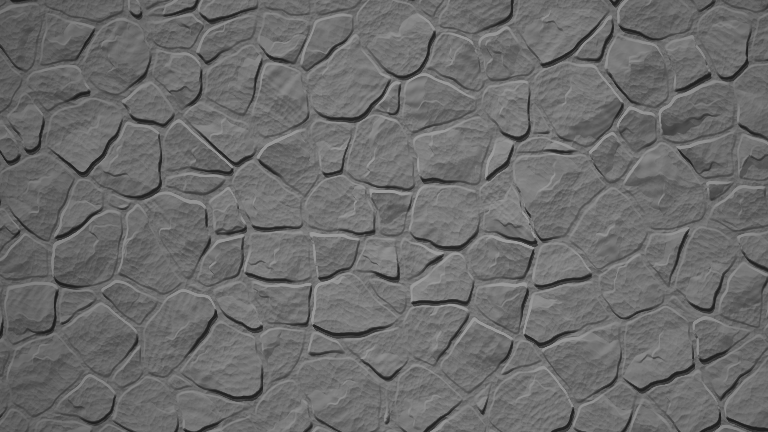
Give the GLSL for this texture, as a Shadertoy shader.

```glsl
const float STONE_FREQ = 8.3;      // stones per canvas height
const float SIZE_SPREAD = 0.62;    // difference between large and small stones
const float GAP = 0.022;           // half joint width, in stone units
const float RIM = 0.05;            // width of the stone's sloping rim
const float CORNER_SHARPNESS = 34.0;
const float LIFT = 0.12;           // stone height above the mortar
const float TILT = 0.62;
const float FACET_SLOPE = 0.5;
const float LEDGE = 0.055;
const float STRIATION = 0.0045;
const float BASE_GREY = 0.437;
const float LIT_GAIN = 0.14;
const float SHADE_GAIN = 0.19;
const float SHADOW = 0.45;
const float LIGHT_STEP = 0.0032;   // sampling step, in canvas heights
const vec2 LIGHT = vec2(-0.316, 0.949);

vec3 hash3(vec2 p) {
    vec3 q = fract(p.xyx * vec3(0.1031, 0.1030, 0.0973));
    q += dot(q, q.yxz + 33.33);
    return fract((q.xxy + q.yzz) * q.zyx);
}

vec2 direction(float angle) {
    return vec2(cos(angle), sin(angle));
}

// Squared distance to the nearest scattered point
float cellular(vec2 p) {
    vec2 cell = floor(p);
    float nearest = 4.0;
    for (int y = -1; y <= 1; y++)
    for (int x = -1; x <= 1; x++) {
        vec2 id = cell + vec2(x, y);
        vec2 d = id + hash3(id).xy - p;
        nearest = min(nearest, dot(d, d));
    }
    return nearest;
}

float roughness(vec2 p) {
    p += 0.006 * sin(p.yx * 41.0 + 2.0 * sin(p * 17.0));
    return 0.050 * cellular(p * vec2(21.0, 27.0))
         + 0.026 * cellular(p * 57.0 + 7.3)
         + 0.014 * cellular(p * 121.0 + 3.1);
}

vec2 wobble(vec2 p) {
    return 0.0065 * sin(p.yx * 23.0 + 2.0 * sin(p * 11.0))
         + 0.0020 * sin(p.yx * 87.0 + 2.0 * sin(p * 49.0));
}

vec2 stoneSite(vec2 id) {
    return id + 0.02 + 0.96 * hash3(id).xy;
}

float stonePower(vec2 id, vec2 q) {
    vec2 d = stoneSite(id) - q;
    float size = hash3(id).z;
    return dot(d, d) - SIZE_SPREAD * size * size;
}

// Tilted, broken face of one stone
float faceHeight(vec2 id, vec2 o, float grain) {
    vec3 rnd = hash3(id + 51.7);
    float h = LIFT * (0.75 + 0.6 * rnd.z) + TILT * dot(rnd.xy - 0.5, o);
    for (int i = 0; i < 3; i++) {
        vec3 r = hash3(id * 1.7 + 19.3 * float(i + 1));
        vec2 dir = direction(1.9 + (r.x - 0.5) * (i == 0 ? 2.2 : 6.3));
        float along = dot(o, vec2(-dir.y, dir.x));
        float jag = 0.05 * sin(along * 9.0 + r.y * 6.3)
                  + 0.025 * sin(along * 25.0 + r.z * 6.3) + 1.2 * (grain - 0.025);
        float across = dot(o, dir) - 0.36 * r.y + jag;
        h -= FACET_SLOPE * r.z * max(across, 0.0);
        float fade = 1.0 - smoothstep(0.08, 0.4, abs(along - 0.4 * (r.z - 0.5)));
        if (i < 2) h -= LEDGE * r.x * fade * smoothstep(-0.025, 0.025, across);
    }
    vec2 bed = direction(rnd.z * 6.3);
    float layers = dot(o, bed) * 42.0 + 2.5 * sin(dot(o, bed.yx) * 6.0);
    return max(h, 0.035) + STRIATION * rnd.x * sin(layers);
}

float wallHeight(vec2 p) {
    float grain = roughness(p);
    vec2 q = (p + wobble(p)) * STONE_FREQ;

    // Find the stone that owns this point
    vec2 cell = floor(q), owner = cell;
    float best = 1e3;
    for (int y = -2; y <= 2; y++)
    for (int x = -2; x <= 2; x++) {
        vec2 id = cell + vec2(x, y);
        float power = stonePower(id, q);
        if (power < best) { best = power; owner = id; }
    }

    // Slightly rounded distance to its border
    vec2 site = stoneSite(owner);
    float sum = 0.0;
    for (int y = -2; y <= 2; y++)
    for (int x = -2; x <= 2; x++) {
        if (x == 0 && y == 0) continue;
        vec2 id = owner + vec2(x, y);
        float span = max(length(stoneSite(id) - site), 0.05);
        float border = (stonePower(id, q) - best) / (2.0 * span);
        sum += exp(-CORNER_SHARPNESS * border);
    }
    float edge = -log(max(sum, 1e-9)) / CORNER_SHARPNESS;
    float gap = GAP * mix(0.1, 1.7, hash3(owner + 8.1).x) + 0.5 * grain;
    float mask = smoothstep(0.0, RIM, edge - gap);
    return mask * faceHeight(owner, q - site, grain) + grain;
}

void mainImage(out vec4 fragColor, in vec2 fragCoord) {
    vec2 p = fragCoord / iResolution.y;
    vec2 uv = fragCoord / iResolution.xy;

    // Slope towards the light
    float h = wallHeight(p);
    float slope = (h - wallHeight(p + LIGHT * LIGHT_STEP)) / (LIGHT_STEP * STONE_FREQ);
    float shade = tanh(slope);
    float grey = BASE_GREY + shade * (shade > 0.0 ? LIT_GAIN : SHADE_GAIN);

    // Short cast shadows in the joints
    float blocker = max(wallHeight(p + LIGHT * 0.006) - 0.03,
                        wallHeight(p + LIGHT * 0.011) - 0.06) - h;
    grey *= 1.0 - SHADOW * smoothstep(0.0, 0.1, blocker);

    // Uneven wall lighting
    vec2 c = (uv - vec2(0.56, 0.5)) * vec2(1.0, 0.6);
    grey *= 1.06 - 0.65 * dot(c, c);
    fragColor = vec4(vec3(clamp(grey, 0.0, 1.0)), 1.0);
}
```
